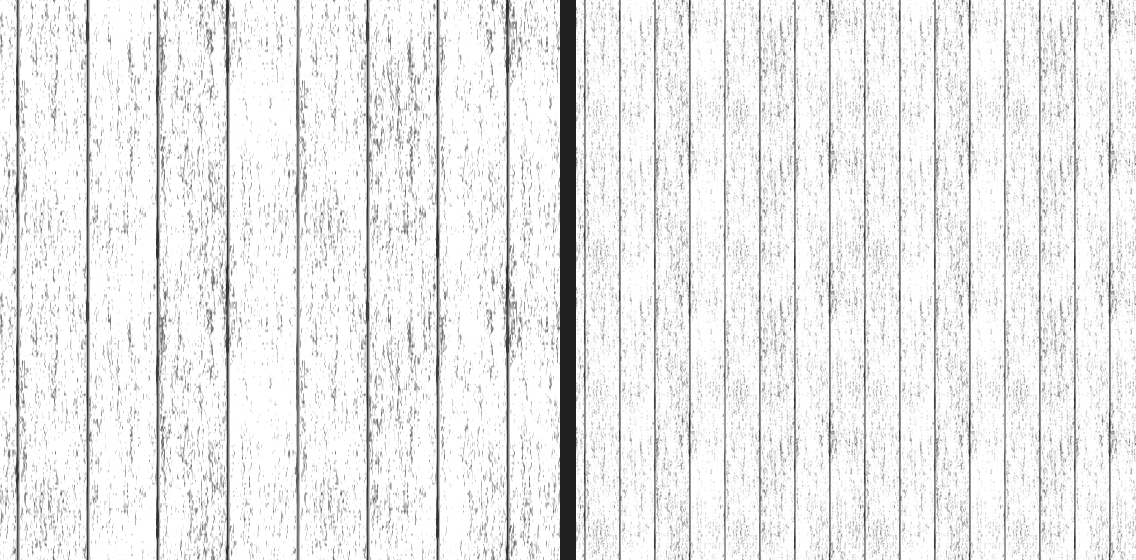
Left, the tile; right, the same tile 2 across and 2 down.
Reproduce this texture procedurally as a WebGL 2 fragment shader.

```glsl
#version 300 es
precision highp float;
// Eight whitewashed vertical planks with dark gaps and worn grey grain.
// Stretched wrapping noise is thresholded into flecks; grain and knots repeat
// twice each way, while wear differs from plank to plank.

uniform vec2 u_resolution;
out vec4 outColor;

float hash(vec2 cell, float seed) {
  uvec3 q = uvec3(cell, seed) * uvec3(1597u, 3812u, 2741u) + 977u;
  uint h = (q.x ^ (q.y * 7919u) ^ (q.z * 6151u)) * 26699u;
  h = (h ^ (h >> 15)) * 73939u;
  h = (h ^ (h >> 13)) * 51749u;
  return float((h ^ (h >> 16)) & 65535u) / 65535.0;
}

// Value noise on a lattice of whole cells that wraps at every unit of p.
float noise(vec2 p, vec2 cells, float seed) {
  p *= cells;
  vec2 i = floor(p), f = p - i;
  f = f * f * (3.0 - 2.0 * f);
  vec2 a = mod(i, cells), b = mod(i + 1.0, cells);
  return mix(mix(hash(a, seed), hash(vec2(b.x, a.y), seed), f.x),
             mix(hash(vec2(a.x, b.y), seed), hash(b, seed), f.x), f.y);
}

// Soft elongated patches of denser grain, two to a plank.
float knots(float across, float along, float kind) {
  float sum = 0.0;
  for (int k = 0; k < 2; k++) {
    vec2 center = kind == 2.0 ? vec2(0.77, 0.67 + 0.19 * float(k))
                              : vec2(0.24, 0.19 + 0.66 * float(k));
    vec2 d = vec2(across, along) - center;
    d.y -= round(d.y);
    d /= kind == 2.0 ? vec2(0.08, 0.05) : vec2(0.07, 0.11);
    sum += exp(-dot(d, d));
  }
  return sum * (kind >= 2.0 ? 0.15 : 0.04);
}

// Amount of grey in the worn paint.
float grain(vec2 uv, float plank, float across) {
  const float wear[8] = float[8](0.0, -0.01, 0.06, -0.03, -0.01, 0.04, 0.0, 0.02);
  float kind = mod(plank, 4.0);
  vec2 p = uv * 2.0;
  p.x += 0.010 * (noise(p, vec2(10, 5), kind + 30.0) - 0.5)
       + 0.003 * (noise(p, vec2(50, 30), kind + 40.0) - 0.5);

  float v = 0.40 * noise(p, vec2(230, 34), kind + 1.0)    // streaks
          + 0.35 * noise(p, vec2(250, 110), kind + 10.0)  // flecks
          + 0.20 * noise(p, vec2(110, 5), kind + 100.0)   // long fibres
          + 0.17 * noise(p, vec2(36, 5), kind + 20.0)     // patches
          + 0.08 * noise(uv, vec2(20, 5), 50.0);
  v += wear[int(plank)] + knots(across, uv.y * 2.0, kind);
  v += 0.07 * exp(-across * 12.0) + 0.04 * exp((across - 1.0) * 16.0);
  return clamp((v - 0.69) * 1.9, 0.0, 0.55);
}

// Darkness of the gaps: a solid core with a softer shade on the right.
float gaps(vec2 uv, float column, float pixel) {
  float seam = mod(round(column), 8.0);
  float side = (column - round(column)) / 8.0;
  float kind = mod(seam, 4.0);
  vec2 p = uv * 2.0;
  side += 0.0006 * (noise(p, vec2(1, 40), kind + 60.0) - 0.5);

  // Bulges where the gap has split wider.
  float split = smoothstep(0.68, 0.95, noise(p, vec2(1, 9), kind + 70.0));
  float ragged = noise(p, vec2(100, 60), kind + 80.0);
  float halfWidth = 0.0016 + 0.0022 * split * ragged;

  float soft = max(pixel, 0.0012);
  float core = 1.0 - smoothstep(halfWidth - 0.5 * soft, halfWidth + 0.5 * soft, abs(side));
  float shade = 1.0 - smoothstep(0.001, 0.0042, abs(side - 0.0010));
  float depth = 0.70 + 0.14 * noise(p, vec2(1, 7), kind + 90.0);
  depth -= seam == 4.0 ? 0.15 : 0.0;
  return max(core * depth, shade * 0.48);
}

void main() {
  vec2 uv = gl_FragCoord.xy / u_resolution;
  float column = uv.x * 8.0 - 0.25;
  float plank = mod(floor(column), 8.0);

  float ink = grain(uv, plank, fract(column));
  ink = max(ink, gaps(uv, column, 1.0 / u_resolution.x));
  outColor = vec4(vec3(1.0 - ink), 1.0);
}
```
